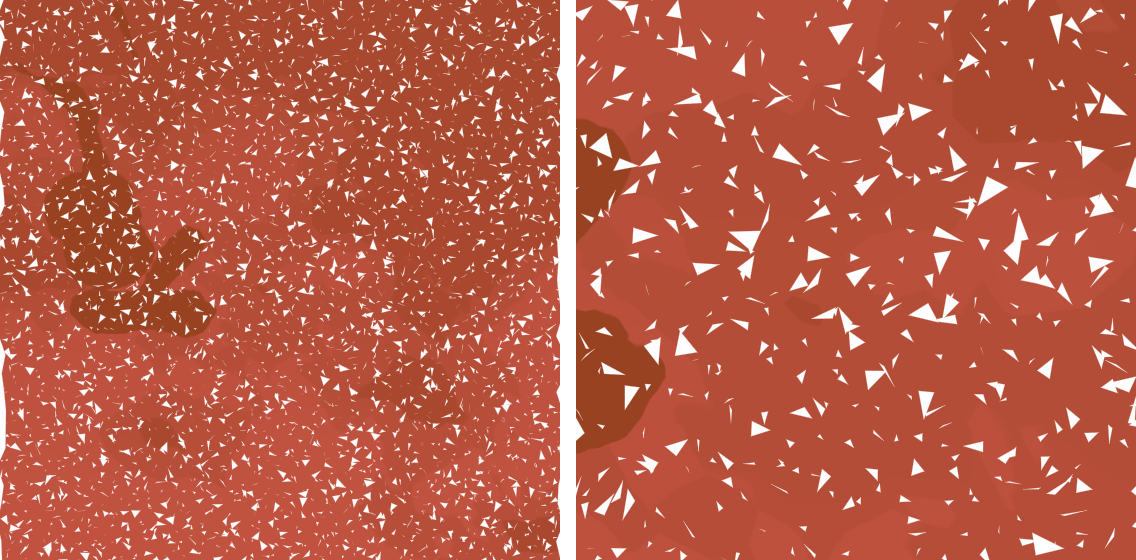
Left: the whole. Right: its middle third, enlarged.
A Shadertoy shader for this texture:

```glsl
// Terracotta ground with angular rust patches, flecked with small white shards.

const vec3 CORAL = vec3(0.755, 0.322, 0.252);
const vec3 CLAY  = vec3(0.712, 0.306, 0.222);
const vec3 RUST  = vec3(0.655, 0.280, 0.178);
const vec3 UMBER = vec3(0.600, 0.258, 0.135);
const vec3 WHITE = vec3(1.0, 0.995, 0.995);

const float SHARD_CELLS = 46.0;     // cells across the canvas, first layer
const float LAYER_RATIO = 0.8;      // cell count of each further layer
const int   SHARD_LAYERS = 2;
const float SHARD_MIN = 0.004;      // shard lengths
const float SHARD_MAX = 0.019;
const float PATCH_SCALE = 4.5;
const float RUST_LEVEL = 0.63;
const float TINT_LEVEL = 0.50;
const float BLOT_ROUGHNESS = 0.055;
const float EDGE_NOTCH = 0.018;

// Integer hash of a cell and a seed: three values in 0..1
vec3 hash3(vec2 cell, int seed) {
    uvec3 v = uvec3(ivec3(ivec2(cell), seed) + 4096);
    v = v * 1664525u + 1013904223u;
    v.x += v.y * v.z; v.y += v.z * v.x; v.z += v.x * v.y;
    v ^= v >> 16u;
    v.x += v.y * v.z; v.y += v.z * v.x; v.z += v.x * v.y;
    return vec3(v >> 8u) / 16777216.0;
}

// Value noise, linear over triangles, so its contours are straight-sided
float facetNoise(vec2 p) {
    vec2 cell = floor(p), f = fract(p);
    float low = hash3(cell, 7).x;
    float high = hash3(cell + 1.0, 7).x;
    vec2 side = f.x > f.y ? vec2(1.0, 0.0) : vec2(0.0, 1.0);
    float corner = hash3(cell + side, 7).x;
    float far = max(f.x, f.y), near = min(f.x, f.y);
    return low + (corner - low) * far + (high - corner) * near;
}

float facetFbm(vec2 p) {
    float sum = 0.0, weight = 0.52;
    for (int octave = 0; octave < 4; octave++) {
        sum += weight * facetNoise(p);
        p = mat2(1.6, 1.2, -1.2, 1.6) * p + 5.3;
        weight *= 0.5;
    }
    return sum;
}

float capsule(vec2 p, vec2 a, vec2 b, float radius) {
    vec2 ab = b - a;
    float along = clamp(dot(p - a, ab) / dot(ab, ab), 0.0, 1.0);
    return length(p - a - ab * along) - radius;
}

// Signed distance to a triangle
float triangle(vec2 p, vec2 a, vec2 b, vec2 c) {
    vec2 e0 = b - a, e1 = c - b, e2 = a - c;
    vec2 v0 = p - a, v1 = p - b, v2 = p - c;
    vec2 q0 = v0 - e0 * clamp(dot(v0, e0) / dot(e0, e0), 0.0, 1.0);
    vec2 q1 = v1 - e1 * clamp(dot(v1, e1) / dot(e1, e1), 0.0, 1.0);
    vec2 q2 = v2 - e2 * clamp(dot(v2, e2) / dot(e2, e2), 0.0, 1.0);
    float turn = sign(e0.x * e2.y - e0.y * e2.x);
    vec2 d = min(min(vec2(dot(q0, q0), turn * (v0.x * e0.y - v0.y * e0.x)),
                     vec2(dot(q1, q1), turn * (v1.x * e1.y - v1.y * e1.x))),
                     vec2(dot(q2, q2), turn * (v2.x * e2.y - v2.y * e2.x)));
    return -sqrt(d.x) * sign(d.y);
}

// Coverage by scattered triangles, from stubby chips to thin slivers
float shards(vec2 p, float pixel) {
    float cover = 0.0, cells = SHARD_CELLS;
    for (int layer = 0; layer < SHARD_LAYERS; layer++) {
        vec2 home = floor(p * cells);
        for (int k = 0; k < 9; k++) {
            vec2 cell = home + vec2(k % 3 - 1, k / 3 - 1);
            vec3 place = hash3(cell, 20 + layer);
            vec3 form = hash3(cell, 40 + layer);
            float size = mix(SHARD_MIN, SHARD_MAX, form.x * form.x);
            float width = size * mix(0.06, 0.8, form.y);
            float angle = 6.2832 * place.z;
            vec2 dir = vec2(cos(angle), sin(angle));
            vec2 apex = dir * size * (form.z - 0.5) + vec2(-dir.y, dir.x) * width;
            vec2 q = p - (cell + place.xy) / cells;
            float d = triangle(q, -0.5 * size * dir, 0.5 * size * dir, apex);
            float ink = clamp(0.5 - d / pixel, 0.0, 1.0) * min(1.0, width / pixel);
            cover = max(cover, ink);
        }
        cells *= LAYER_RATIO;
    }
    return cover;
}

// Large dark blot at the left, with a neck and strands above it
float blot(vec2 p) {
    float d = capsule(p, vec2(0.16, 0.62), vec2(0.20, 0.55), 0.080);
    d = min(d, capsule(p, vec2(0.17, 0.45), vec2(0.33, 0.45), 0.044));
    d = min(d, capsule(p, vec2(0.27, 0.48), vec2(0.33, 0.56), 0.035));
    d = min(d, capsule(p, vec2(0.15, 0.80), vec2(0.17, 0.69), 0.028));
    d = min(d, capsule(p, vec2(0.03, 0.88), vec2(0.14, 0.82), 0.016));
    return min(d, capsule(p, vec2(0.21, 0.98), vec2(0.24, 0.90), 0.012));
}

void mainImage(out vec4 fragColor, in vec2 fragCoord) {
    vec2 p = fragCoord / iResolution.y;
    float right = iResolution.x / iResolution.y;
    float pixel = 1.2 / iResolution.y;

    // Ground: coral below, clay above, rust gathering at the upper right
    float patches = facetFbm(p * PATCH_SCALE + 2.7);
    vec3 color = mix(CORAL, CLAY, smoothstep(0.05, 0.85, p.y + 0.5 * (patches - 0.5)));
    float rust = patches + 0.32 * (0.5 * p.x + 1.2 * p.y - 0.85);
    float soft = 4.0 * pixel;
    color = mix(color, RUST, 0.35 * smoothstep(-soft, soft, rust - TINT_LEVEL));
    color = mix(color, RUST, 0.85 * smoothstep(-soft, soft, rust - RUST_LEVEL));

    // Dark blot with a jagged outline
    float rough = facetFbm(p * 14.0 + 9.1) - 0.5;
    float blotDistance = blot(p) + BLOT_ROUGHNESS * rough;
    color = mix(color, UMBER, smoothstep(pixel, -pixel, blotDistance));

    // White shards and notched left and right borders
    float notchLeft = EDGE_NOTCH * (facetNoise(vec2(p.y * 30.0, 3.0)) - 0.4);
    float notchRight = EDGE_NOTCH * (facetNoise(vec2(p.y * 30.0, 8.0)) - 0.6);
    float inside = min(p.x - notchLeft, right - p.x - notchRight);
    float white = max(shards(p, pixel), clamp(0.5 - inside / pixel, 0.0, 1.0));
    fragColor = vec4(mix(color, WHITE, white), 1.0);
}
```
